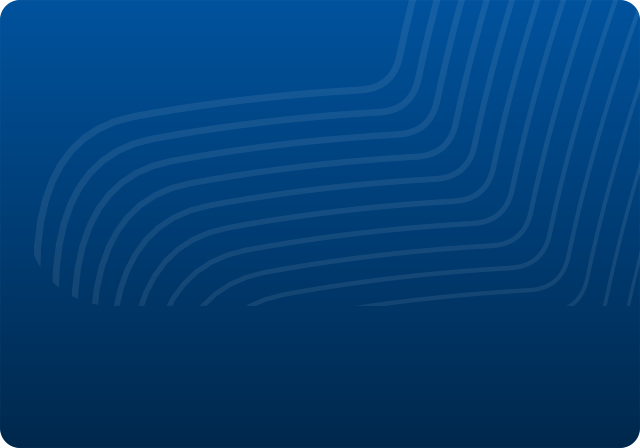
Write a Shadertoy shader that draws this background.

```glsl
// A rounded card with a vertical blue gradient and faint contour ribbons.
// One four-part Bezier path is repeated along a diagonal step, each copy a
// little thinner, then trimmed by a panel with a rounded lower-left corner.

const float GRID_WIDTH = 768.0;            // canvas width in layout units
const vec3 TOP_BLUE = vec3(0.0, 0.322, 0.615);
const vec3 BOTTOM_BLUE = vec3(0.0, 0.155, 0.298);
const vec3 PAPER = vec3(1.0);
const int RIBBONS = 14;
const int SEGMENTS = 10;

float segmentDistance(vec2 p, vec2 a, vec2 b) {
    vec2 ap = p - a, ab = b - a;
    return length(ap - ab * clamp(dot(ap, ab) / dot(ab, ab), 0.0, 1.0));
}

vec2 bezierPoint(vec2 a, vec2 control, vec2 b, float t) {
    return mix(mix(a, control, t), mix(control, b, t), t);
}

float bezierDistance(vec2 p, vec2 a, vec2 control, vec2 b) {
    float nearest = 1e5;
    vec2 previous = a;
    for (int i = 1; i <= SEGMENTS; i++) {
        vec2 next = bezierPoint(a, control, b, float(i) / float(SEGMENTS));
        nearest = min(nearest, segmentDistance(p, previous, next));
        previous = next;
    }
    return nearest;
}

// Path from the lower left, over the shoulder, round the bend and upward.
float pathDistance(vec2 p) {
    vec2 shoulder = vec2(160.0, 140.0);
    vec2 bend = vec2(432.0, 108.0);
    vec2 rise = vec2(479.0, 70.0);
    float d = bezierDistance(p, vec2(44.0, 327.0), vec2(44.0, 162.0), shoulder);
    d = min(d, bezierDistance(p, shoulder, vec2(290.0, 116.0), bend));
    d = min(d, bezierDistance(p, bend, vec2(470.0, 106.0), rise));
    return min(d, bezierDistance(p, rise, vec2(508.0, -70.0), vec2(568.0, -240.0)));
}

float ribbonsDistance(vec2 p, vec2 stride) {
    float d = 1e5;
    for (int i = 0; i < RIBBONS; i++) {
        float k = float(i);
        float halfWidth = 4.2 - 0.18 * k;
        d = min(d, pathDistance(p - stride * k) - halfWidth);
    }
    return d;
}

// Region open to the top and right, rounded at its lower-left corner.
float panelDistance(vec2 p, vec2 center, float radius) {
    return length(max(vec2(center.x - p.x, p.y - center.y), 0.0)) - radius;
}

float roundedBox(vec2 p, vec2 halfSize, float radius) {
    vec2 q = abs(p) - halfSize + radius;
    return length(max(q, 0.0)) + min(max(q.x, q.y), 0.0) - radius;
}

float coverage(float d, float pixel) {
    return 1.0 - smoothstep(-0.6 * pixel, 0.6 * pixel, d);
}

void mainImage(out vec4 fragColor, in vec2 fragCoord) {
    // Layout space: x to the right, y down from the top edge.
    float pixel = GRID_WIDTH / iResolution.x;
    vec2 size = iResolution.xy * pixel;
    vec2 p = vec2(fragCoord.x, iResolution.y - fragCoord.y) * pixel;

    vec3 color = mix(TOP_BLUE, BOTTOM_BLUE, p.y / size.y);

    // Pale ribbons inside the trimming panel.
    float panel = panelDistance(p, vec2(134.0, 265.0), 102.0);
    if (panel < pixel) {
        float d = max(ribbonsDistance(p, vec2(22.5, 26.7)), panel);
        color = mix(color, vec3(1.0), 0.078 * coverage(d, pixel));
    }

    // Rounded card on plain paper.
    float card = roundedBox(p - 0.5 * size, 0.5 * size, 24.0);
    fragColor = vec4(mix(PAPER, color, coverage(card, pixel)), 1.0);
}
```
